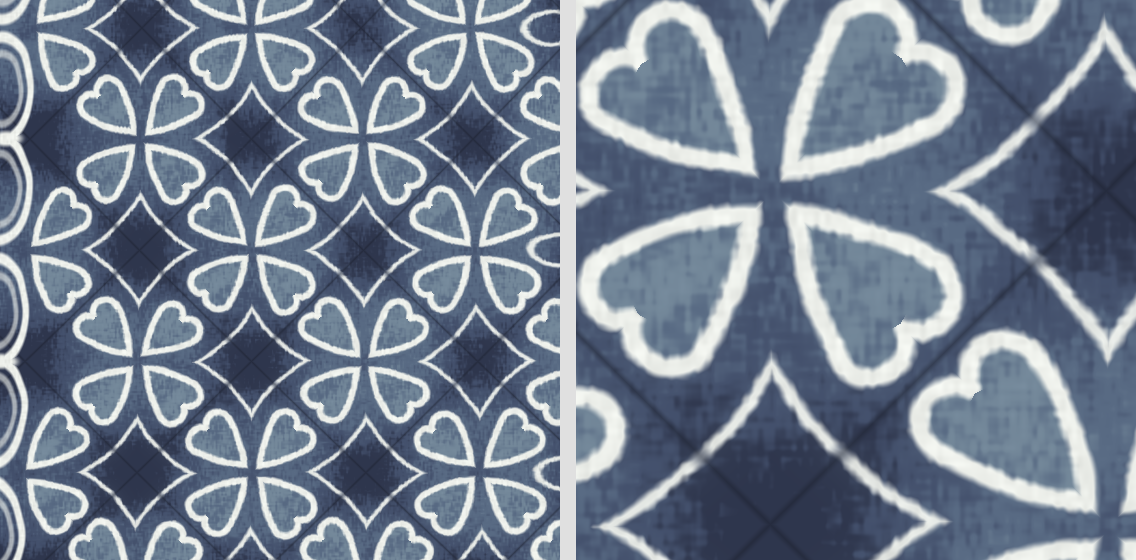
Left: the whole. Right: its middle third, enlarged.
A three.js fragment shader for this pattern:

```glsl
// Indigo resist-dyed cloth: four-heart flowers alternating with concave stars on a folded lattice.
varying vec2 vUv;

const vec2 ORIGIN = vec2(0.449, 0.553);      // centre of one flower
const vec2 HALF_REPEAT = vec2(0.2, 0.1985);  // flower to neighbouring star
const float SPREAD = 0.055;                  // widening of the cloth towards the bottom
const float HEART_LINE = 0.029;              // half widths, in lattice units
const float STAR_LINE = 0.018;
const float FOLD_LINE = 0.006;
const float SOFT = 0.013;
const float WOBBLE = 0.012;
const float HEART_START = 0.10;              // flower centre to heart point
const vec2 LOBE = vec2(0.10, 0.42);
const float LOBE_RADIUS = 0.11;
const vec2 SIDE = vec2(-0.80, 0.672);        // centre of the curved heart flank
const float SIDE_RADIUS = 1.045;
const float NOTCH = 0.466;
const float STAR_CURVE = 1.124;
const float STAR_RADIUS = 1.295;
const vec3 DEEP = vec3(0.18, 0.21, 0.30);
const vec3 INDIGO = vec3(0.26, 0.31, 0.42);
const vec3 FADED = vec3(0.34, 0.41, 0.51);
const vec3 PALE = vec3(0.45, 0.53, 0.60);
const vec3 RESIST = vec3(0.93, 0.94, 0.92);

float hash(vec2 p) {
  p = fract(p * vec2(0.1031, 0.1137) + 0.37);
  p += dot(p, p.yx + 33.33);
  return fract((p.x + p.y) * p.x * 7.13);
}

float threadNoise(vec2 p) {
  vec2 i = floor(p), f = fract(p);
  f = f * f * (3.0 - 2.0 * f);
  return mix(mix(hash(i), hash(i + vec2(1.0, 0.0)), f.x),
             mix(hash(i + vec2(0.0, 1.0)), hash(i + 1.0), f.x), f.y);
}

// Layered sines, about -1 to 1
float blotch(vec2 p) {
  return 0.5 * sin(p.x + 1.7 * sin(p.y * 0.8)) + 0.3 * sin(p.y * 1.9 + 1.3 * sin(p.x * 1.4))
       + 0.2 * sin((p.x - p.y) * 3.1 + 2.0);
}

vec2 nearestCentre(vec2 q, vec2 offset) {
  return offset + 2.0 * floor((q - offset) * 0.5 + 0.5);
}

// Heart standing on its point at zero: flank arcs, round lobes and a notch
float heartDistance(vec2 p) {
  p.x = abs(p.x);
  vec2 axis = LOBE - SIDE, fromSide = p - SIDE;
  float flank = length(fromSide) - SIDE_RADIUS;
  if (axis.x * fromSide.y < axis.y * fromSide.x) return flank;
  float notchLine = mix(NOTCH, LOBE.y, p.x / LOBE.x);
  if (p.x < LOBE.x && p.y < notchLine) return max(flank, -length(p - vec2(0.0, NOTCH)));
  return length(p - LOBE) - LOBE_RADIUS;
}

float flowerDistance(vec2 p, vec2 centre) {
  float vary = hash(centre * 3.0 + sign(p) + 40.0) - 0.5;
  p = abs(p);
  vec2 h = vec2(p.x - p.y, p.x + p.y) * 0.7071;
  h.x += 0.07 * vary * (h.y - 0.3);
  float size = 1.0 + 0.06 * vary;
  return heartDistance((h - vec2(0.0, HEART_START)) / size) * size;
}

float stroke(float d, float halfWidth) {
  return 1.0 - smoothstep(halfWidth - SOFT, halfWidth + SOFT, abs(d));
}

vec3 dye(float t) {
  vec3 c = mix(DEEP, INDIGO, smoothstep(0.0, 0.33, t));
  c = mix(c, FADED, smoothstep(0.33, 0.66, t));
  return mix(c, PALE, smoothstep(0.66, 1.0, t)) + 0.12 * max(t - 1.0, 0.0);
}

void main() {
  vec2 flat_q = (vUv - ORIGIN) / HALF_REPEAT;
  flat_q.x /= 1.0 + SPREAD * (ORIGIN.y - vUv.y);
  vec2 q = flat_q + WOBBLE * vec2(blotch(flat_q * 5.0), blotch(flat_q.yx * 5.0 + 4.0));
  float weave = 0.6 * threadNoise(vUv * vec2(300.0, 110.0)) + 0.4 * threadNoise(vUv * vec2(100.0, 300.0)) - 0.5;

  // Both interleaved sets of flowers and stars
  float heart = 1.0, star = 1.0, starReach = 9.0, flowerReach = 9.0;
  for (int k = 0; k < 2; k++) {
    float s = float(k);
    vec2 c = nearestCentre(q, vec2(s));
    vec2 p = q - c;
    flowerReach = min(flowerReach, dot(p, p));
    if (c.x > -1.5 || p.x > 0.0) heart = min(heart, flowerDistance(p, c));
    c = nearestCentre(q, vec2(1.0 - s, s));
    p = q - c;
    starReach = min(starReach, dot(p, p));
    float d = STAR_RADIUS - length(abs(p) - STAR_CURVE);
    if (c.x > 2.5) d = 0.14 * (length((p + vec2(0.25, 0.0)) / vec2(0.26, 0.14)) - 1.0);
    if (c.x > -1.5) star = min(star, d);
  }

  // Folds cross at the star centres
  vec2 diagonal = abs(fract(vec2(flat_q.x + flat_q.y, flat_q.x - flat_q.y) * 0.5) - 0.5);
  float fold = 1.414 * min(diagonal.x, diagonal.y);

  // Scalloped left border
  float row = abs(mod(q.y, 2.0) - 1.0);
  float scallop = 0.27 * (length(vec2(q.x + 2.27, row - 0.45) / vec2(0.27, 0.47)) - 1.0);
  float border = max(stroke(scallop, HEART_LINE), 0.6 * stroke(scallop + 0.085, 0.02));
  border = max(border, 1.0 - smoothstep(0.04, 0.09, length(vec2((q.x + 2.2) * 0.5, row))));

  // Uneven dye
  float tone = 0.63 + 0.12 * blotch(flat_q * 2.3) + 0.2 * (vUv.x - 0.5) + 0.12 * (vUv.y - 0.5);
  tone -= 0.55 * exp(-6.0 * starReach) + 0.2 * exp(-60.0 * fold * fold) + 0.2 * exp(-40.0 * flowerReach);
  float crease = (vUv.x - 0.415) / 0.012;
  tone -= 0.2 * exp(-crease * crease) * smoothstep(0.35, 0.6, vUv.y);
  tone = mix(tone, 0.88 + 0.12 * blotch(flat_q * 9.0), 1.0 - smoothstep(-SOFT, SOFT, heart));
  vec3 color = dye(tone + 0.45 * weave);
  color = mix(color, DEEP * 0.6, 0.6 * stroke(fold, FOLD_LINE));

  // Undyed lines with frayed edges, broken where the folds cross
  float fray = 0.016 * weave;
  float starLine = stroke(star + fray, STAR_LINE) * mix(0.35, 0.95, smoothstep(0.0, 0.05, fold));
  float resist = max(max(stroke(heart + fray, HEART_LINE), starLine), border);
  float halo = 0.25 * exp(-18.0 * min(abs(heart), abs(star) + 0.03));
  color = mix(color, PALE, halo);
  gl_FragColor = vec4(mix(color, RESIST * (1.0 + 0.1 * weave), resist), 1.0);
}
```
